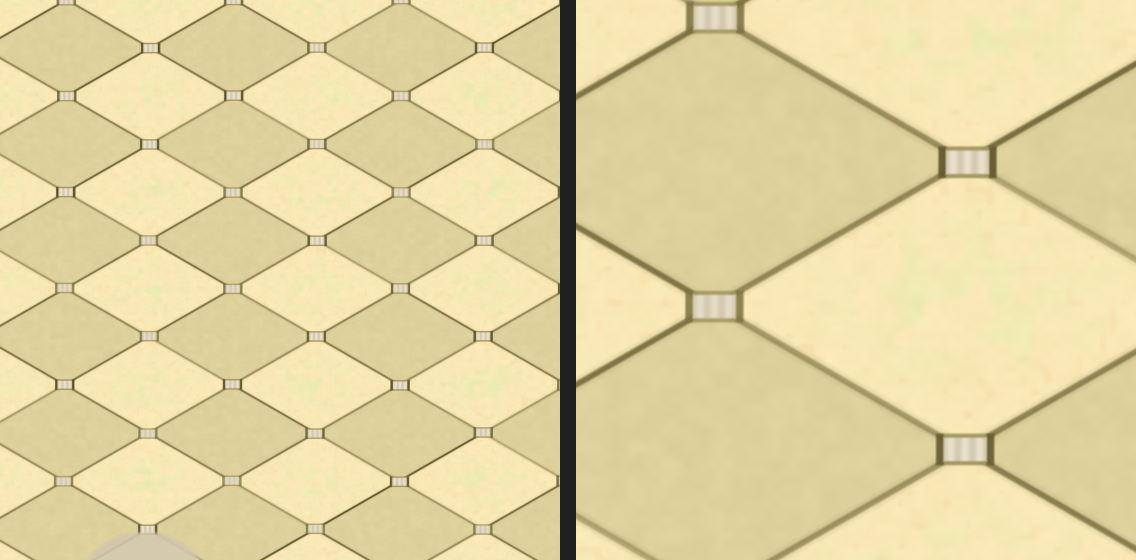
Left, the full canvas; right, a detail of the centre.
Write a WebGL 2 fragment shader that draws this pattern.

```glsl
#version 300 es
precision highp float;
// Lattice of wide diamond tiles in alternating cream and khaki rows, with thin
// uneven joints and a small bracketed stud at each crossing. Two skewed axes
// index the tiles; hashes vary joints and studs, value noise mottles the faces.

uniform vec2 u_resolution;
out vec4 fragColor;

const vec2 PITCH = vec2(0.299, 0.1719);       // full width and height of a diamond
const vec2 ORIGIN = vec2(0.1165, 0.8285);     // one crossing of the lattice
const float DRIFT = 0.005;                    // sideways lean over the height
const float JOINT_HALF = 0.0017;
const float JOINT_SOFT = 0.0011;
const vec2 STUD_HALF = vec2(0.0173, 0.0094);
const vec2 STUD_FACE = vec2(0.0128, 0.0070);
const float STUD_JITTER = 0.0012;
const float MOTTLE = 0.035;
const vec2 STAIN_CENTER = vec2(0.257, -0.029);
const vec2 STAIN_RADII = vec2(0.108, 0.080);

const vec3 CREAM = vec3(0.975, 0.910, 0.710);
const vec3 KHAKI = vec3(0.868, 0.818, 0.608);
const vec3 GREEN_TINT = vec3(0.920, 0.920, 0.690);
const vec3 PEACH_TINT = vec3(0.965, 0.855, 0.640);
const vec3 JOINT_PALE = vec3(0.630, 0.580, 0.370);
const vec3 JOINT_DARK = vec3(0.370, 0.330, 0.170);
const vec3 STUD_GREY = vec3(0.830, 0.790, 0.690);
const vec3 STUD_SHINE = vec3(0.930, 0.900, 0.820);
const vec3 STAIN = vec3(0.820, 0.775, 0.680);

float hash(vec2 p) {
    return fract(sin(dot(p, vec2(127.1, 311.7))) * 43758.5453);
}

float noise(vec2 p) {
    vec2 i = floor(p), f = fract(p);
    f = f * f * (3.0 - 2.0 * f);
    return mix(mix(hash(i), hash(i + vec2(1, 0)), f.x),
               mix(hash(i + vec2(0, 1)), hash(i + vec2(1, 1)), f.x), f.y);
}

float boxDistance(vec2 p, vec2 halfSize) {
    vec2 d = abs(p) - halfSize;
    return length(max(d, 0.0)) + min(max(d.x, d.y), 0.0);
}

float cover(float d, float soft) {
    return 1.0 - smoothstep(-soft, soft, d);
}

// Mottled face of one diamond; q runs from -0.5 to 0.5 across it
vec3 tileColor(vec2 p, vec2 q, bool isCream) {
    float grain = 0.6 * noise(p * 95.0) + 0.4 * noise(p * 210.0) - 0.5;
    vec3 color = isCream ? CREAM : KHAKI;
    if (isCream) {
        float heart = exp(-dot(q, q) * 22.0);
        color = mix(color, GREEN_TINT, heart * smoothstep(0.35, 0.8, noise(p * 75.0)));
        float specks = smoothstep(0.72, 0.95, noise(p * 150.0 + 31.0));
        color = mix(color, PEACH_TINT, 0.45 * specks * (1.0 - heart));
    }
    return color + grain * MOTTLE * vec3(0.8, 0.9, 1.2);
}

// Blends one joint segment over the tiles, its darkness set by strength
vec3 drawJoint(vec3 color, float d, float strength, float soft) {
    vec3 ink = mix(JOINT_PALE, JOINT_DARK, strength);
    float body = cover(d - JOINT_HALF, soft);
    float halo = cover(d - 2.0 * JOINT_HALF, 2.0 * soft);
    color = mix(color, JOINT_PALE, 0.22 * halo);
    return mix(color, ink, body * mix(0.6, 0.95, strength));
}

// Small grey stud with dark side brackets and vertical glints
vec3 drawStud(vec3 color, vec2 q, float wear, float soft) {
    float body = cover(boxDistance(q, STUD_HALF), soft);
    float side = smoothstep(-soft, soft, abs(q.x) - STUD_FACE.x);
    vec3 frame = mix(JOINT_PALE, JOINT_DARK, side * wear);
    color = mix(color, frame, body * mix(0.7, 1.0, wear));
    float glint = 0.5 + 0.5 * cos(q.x / STUD_FACE.x * 9.42);
    vec3 face = mix(STUD_GREY, STUD_SHINE, glint * (0.4 + 0.5 * wear));
    return mix(color, face, cover(boxDistance(q, STUD_FACE), soft));
}

void main() {
    vec2 p = gl_FragCoord.xy / u_resolution;
    float soft = max(JOINT_SOFT, 0.75 / min(u_resolution.x, u_resolution.y));

    // Skewed axes: joints lie where either one is a whole number
    vec2 uv = (p - ORIGIN - vec2(DRIFT * (p.y - 0.5), 0.0)) / PITCH;
    vec2 axes = vec2(uv.x + uv.y, uv.x - uv.y);
    vec2 cell = floor(axes);
    vec2 local = axes - cell - 0.5;
    vec2 q = 0.5 * vec2(local.x + local.y, local.x - local.y);
    bool isCream = mod(cell.x + cell.y, 2.0) < 0.5;
    vec3 color = tileColor(p, q, isCream);

    // Joints, rising ones a little darker
    vec2 node = round(axes);
    vec2 d = abs(axes - node) / length(1.0 / PITCH);
    float falling = 0.75 * hash(vec2(node.x, cell.y) + 7.3);
    float rising = 0.2 + 0.8 * hash(vec2(cell.x, node.y) + 41.9);
    color = drawJoint(color, d.x, falling, soft);
    color = drawJoint(color, d.y, rising, soft);

    // Studs
    vec2 nodeUv = 0.5 * vec2(node.x + node.y, node.x - node.y);
    vec2 jitter = vec2(hash(node + 3.1), hash(node + 8.7)) - 0.5;
    vec2 studPoint = (uv - nodeUv) * PITCH - jitter * 2.0 * STUD_JITTER;
    color = drawStud(color, studPoint, 0.35 + 0.65 * hash(node + 17.0), soft);

    // Grey stain at the lower edge
    float stain = length((p - STAIN_CENTER) / STAIN_RADII);
    color = mix(color, STAIN, 0.9 * (1.0 - smoothstep(0.92, 1.04, stain)));

    fragColor = vec4(color, 1.0);
}
```
